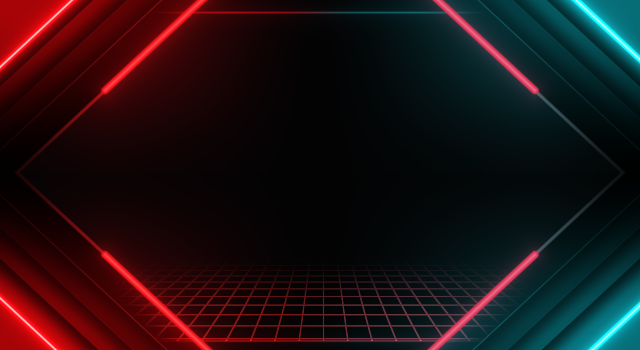
Give the GLSL for this background, as a Shadertoy shader.

```glsl
// Hexagonal neon stage: red panels on the left, teal on the right, grid floor below.
#define RED vec3(0.64, 0.015, 0.025)
#define TEAL vec3(0.025, 0.42, 0.46)
#define BAR_RED vec3(0.93, 0.06, 0.09)
#define BAR_PINK vec3(0.84, 0.20, 0.33)
#define EDGE_NORMAL vec2(0.681, 0.732)
#define EDGE_OFFSET 0.590
#define BAR_START -0.290
#define PANEL_START 0.079
#define PANEL_STEP 0.066
#define HORIZON 0.045
#define GRID_CELL vec2(0.134, 0.150)

// Antialiased stroke around a signed distance.
float stroke(float d, float halfWidth, float px) {
    return 1.0 - smoothstep(halfWidth - px, halfWidth + px, abs(d));
}

float halo(float d, float radius) {
    return exp(-abs(d) / radius);
}

// Perspective grid, fading toward the horizon and the sides.
float floorGrid(vec2 p) {
    float depth = 1.0 / max(HORIZON - p.y, 0.05);
    vec2 cell = vec2((p.x - 0.01) * depth, depth) / GRID_CELL;
    vec2 dist = abs(fract(cell + 0.5) - 0.5) / max(fwidth(cell), vec2(1e-4));
    vec2 lines = 1.0 - smoothstep(vec2(0.2), vec2(1.1), dist);
    float fade = smoothstep(0.23, 0.40, -p.y) * step(p.y, -0.2);
    fade *= 1.0 - smoothstep(0.25, 0.66, abs(p.x));
    return max(lines.x, lines.y) * fade * step(-0.474, p.y);
}

void mainImage(out vec4 fragColor, in vec2 fragCoord) {
    float px = 1.0 / iResolution.y;
    vec2 p = (fragCoord - 0.5 * iResolution.xy) * px;
    vec2 q = abs(p - vec2(0.0, 0.007));
    float right = smoothstep(-0.12, 0.12, p.x);
    float top = step(0.007, p.y);
    vec3 tint = mix(RED, TEAL, right);

    // Signed distance to the hexagon side, and position along it.
    float d = dot(q, EDGE_NORMAL) - EDGE_OFFSET;
    float along = dot(q, vec2(-EDGE_NORMAL.y, EDGE_NORMAL.x));

    // Dim interior, darkest in the middle and along the waist.
    float lift = smoothstep(-0.02, 0.50, q.y);
    float spread = smoothstep(0.0, 0.75, q.x);
    float waist = mix(0.12, 1.0, lift) * (1.0 - 0.7 * smoothstep(0.55, 0.9, q.x) * (1.0 - lift));
    vec3 inside = vec3(0.012, 0.012, 0.015) + tint * spread * waist * mix(0.48, 0.70, top);

    // Stacked diagonal panels outside the hexagon.
    float shade = 0.42;
    float rims = 0.0;
    for (int i = 0; i < 3; i++) {
        float e = d - PANEL_START - PANEL_STEP * float(i);
        float body = smoothstep(-px, px, e);
        float ramp = smoothstep(0.0, 0.055, e);
        shade = mix(shade, mix(0.36, 0.56 + 0.22 * float(i), ramp), body);
        rims += stroke(e, 0.0012, px) * (i == 0 ? 0.30 : 0.10);
    }
    float panelLight = smoothstep(0.0, 0.46, q.y);
    vec3 outside = tint * (shade * panelLight + 0.015);
    outside += (tint + 0.12) * rims * (0.35 + panelLight);
    vec3 color = mix(inside, outside, smoothstep(-px, px, d));

    // Floor grid and the horizontal rails.
    vec3 gridTint = mix(vec3(0.62, 0.10, 0.10), vec3(0.58, 0.22, 0.27), right);
    color += gridTint * floorGrid(p) * 0.72 * (1.0 - smoothstep(0.03, 0.09, d));
    float railY = top > 0.5 ? 0.464 : -0.474;
    float railFade = 1.0 - smoothstep(0.25, 0.50, q.x);
    vec3 railTint = mix(mix(BAR_RED, BAR_PINK, right), TEAL + 0.1, top * right);
    color += railTint * stroke(p.y - railY, 0.0025, px) * railFade * 0.48;
    color += tint * halo(p.y - railY, 0.025) * railFade * 0.12;

    // Faint hexagon outline.
    vec3 outlineTint = mix(vec3(0.40, 0.05, 0.05), vec3(0.20, 0.23, 0.25), right);
    color += outlineTint * stroke(d, 0.0045, px) * (0.25 + 0.75 * smoothstep(0.0, 0.2, q.y));

    // Round-ended neon bars on the four sides.
    float bar = length(vec2(d, min(along - BAR_START, 0.0)));
    vec3 barTint = mix(BAR_RED, BAR_PINK, right);
    color += barTint * halo(bar, 0.022) * 0.30;
    color = mix(color, barTint, stroke(bar, 0.0105, px));
    color += vec3(0.10, 0.24, 0.23) * stroke(bar, 0.0035, 2.0 * px);

    // Hot tubes near the corners.
    float tube = d - mix(0.295, 0.253, top) - 0.016 * right;
    vec3 tubeTint = mix(vec3(1.0, 0.06, 0.09), vec3(0.04, 0.85, 0.90), right);
    color += tubeTint * (0.55 * halo(tube, 0.016) + 0.8 * stroke(tube, 0.0065, 2.0 * px));
    color = mix(color, mix(vec3(1.0, 0.80, 0.80), vec3(0.75, 1.0, 1.0), right), stroke(tube, 0.0025, px));

    fragColor = vec4(clamp(color, 0.0, 1.0), 1.0);
}
```
